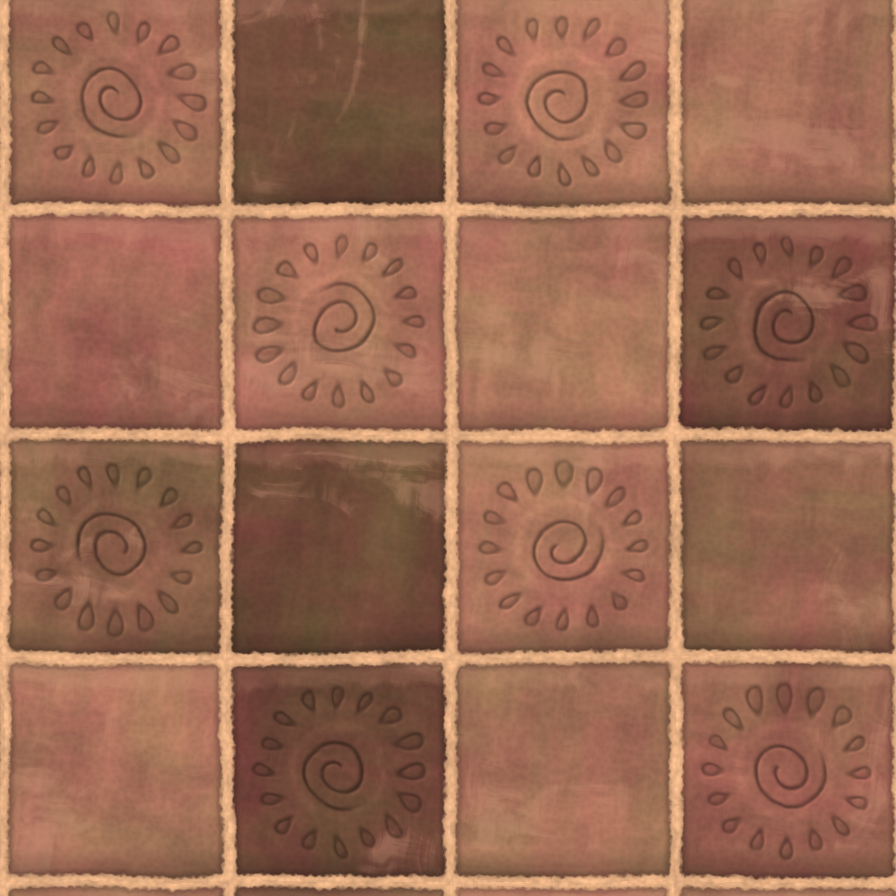
Write a Shadertoy shader that draws this pattern.

```glsl
// Hand-pressed terracotta tiles with spiral sun stamps and sandy grout.
const float TILES = 4.0;
const vec2 GRID_OFFSET = vec2(0.015, 0.06);
const float GROUT_HALF = 0.028;
const float CORNER = 0.02;
const float PETALS = 16.0;
const float PETAL_RADIUS = 0.335;
const float SPIRAL_RADIUS = 0.172;
const float SPIRAL_TURNS = 1.9;
const float GROOVE = 0.0095;
const vec2 LIGHT = vec2(-0.7, 0.7);
const vec3 UMBER = vec3(0.42, 0.29, 0.215);
const vec3 TERRACOTTA = vec3(0.685, 0.477, 0.37);
const vec3 ROSE_SHIFT = vec3(0.015, -0.028, 0.004);
const vec3 SCUFF = vec3(0.77, 0.56, 0.45);
const vec3 GROUT = vec3(0.89, 0.68, 0.51);
const float TAU = 6.2831853;

// Per-tile firing tone, rosiness and stamp quarter turns, rows from the bottom.
const mat4 TONE = mat4(0.88, 0.03, 0.78, 0.6,  0.42, 0.0, 0.85, 0.5,
                       0.78, 0.88, 0.92, 0.2,  0.8, 0.1, 0.95, 0.88);
const mat4 ROSE = mat4(0.4, 0.6, 0.1, 0.9,  0.0, 0.1, 0.3, 0.1,
                       1.0, 0.6, 0.2, 0.7,  0.4, 0.0, 0.4, 0.3);
const mat4 TURNS = mat4(0, 0, 0, 1,  3, 0, 1, 0,  0, 2, 0, 0,  0, 0, 0, 0);

mat2 rotate(float a) {
    float c = cos(a), s = sin(a);
    return mat2(c, s, -s, c);
}

vec2 hash2(vec2 p) {
    return fract(sin(vec2(dot(p, vec2(127.1, 311.7)), dot(p, vec2(269.5, 183.3)))) * 43758.5);
}

// Layered, warped sines, roughly -0.8 to 0.8.
float clouds(vec2 p) {
    float sum = 0.0, amp = 0.5;
    for (int i = 0; i < 5; i++) {
        p = rotate(0.9) * p;
        p += 0.8 * sin(p.yx * 1.3 + float(i));
        sum += amp * sin(p.x) * cos(p.y);
        p *= 1.8;
        amp *= 0.6;
    }
    return sum;
}

// Cellular noise: distance to the nearest scattered grain.
float grains(vec2 p) {
    vec2 cell = floor(p);
    float nearest = 2.0;
    for (int y = -1; y <= 1; y++)
    for (int x = -1; x <= 1; x++) {
        vec2 c = cell + vec2(x, y);
        nearest = min(nearest, length(c + hash2(c) - p));
    }
    return nearest;
}

float ridge(float d, float width) {
    return exp(-d * d / (width * width));
}

// Depth of the stamped sun: a curled groove inside a ring of petals.
float sunDepth(vec2 q, float seed) {
    q += 0.006 * sin(q.yx * 23.0 + seed);
    float r = length(q), angle = atan(q.y, q.x);
    float depth = -0.2 * ridge(r - 0.205, 0.022);

    float turn = fract(angle / TAU + 0.1);
    for (int k = 0; k < 2; k++) {
        float t = turn + float(k);
        float span = smoothstep(0.2, 0.32, t) * smoothstep(SPIRAL_TURNS + 0.06, SPIRAL_TURNS - 0.06, t);
        float curve = SPIRAL_RADIUS * pow(t / SPIRAL_TURNS, 0.8);
        depth += span * ridge(r - curve, GROOVE);
    }

    float sector = TAU / PETALS;
    float id = round(angle / sector);
    vec2 jitter = hash2(vec2(mod(id, PETALS), seed)) - 0.5;
    float big = smoothstep(0.4, 1.0, cos(id * sector));
    vec2 v = rotate(-id * sector) * q - vec2(PETAL_RADIUS + 0.02 * jitter.x, 0.0);
    v = rotate(0.5 * jitter.y) * v;
    vec2 size = mix(vec2(0.042, 0.023), vec2(0.056, 0.031), big);
    size.y *= 1.0 + 0.35 * clamp(v.x / size.x, -1.0, 1.0);
    float d = (length(v / size) - 1.0) * size.y;
    return depth + 0.25 * smoothstep(0.01, -0.01, d) + 0.65 * ridge(d, 0.8 * GROOVE);
}

void mainImage(out vec4 fragColor, in vec2 fragCoord) {
    vec2 p = fragCoord / iResolution.y * TILES - GRID_OFFSET;
    float pixel = TILES / iResolution.y;
    float grain = grains(p * 32.0);
    p += 0.014 * vec2(clouds(p * 3.0), clouds(p * 3.0 + 9.0));
    vec2 cell = floor(p), local = p - cell - 0.5;
    vec2 tile = mod(cell, 4.0);
    int row = int(tile.y), col = int(tile.x);
    float seed = tile.x + 4.0 * tile.y;

    // Mottled clay
    vec2 clayPos = p + tile * 7.3;
    float broad = clouds(clayPos * 3.5), fine = clouds(clayPos * 17.0 + 4.0);
    vec3 clay = mix(UMBER, TERRACOTTA, TONE[row][col]);
    clay += ROSE_SHIFT * (ROSE[row][col] + 1.2 * clouds(clayPos * 5.0 + 20.0));
    clay *= 1.0 + 0.13 * broad + 0.07 * fine + 0.08 * (grain - 0.45);
    float scuff = smoothstep(0.3, 0.75, clouds(clayPos * 4.0 + 31.0) + 0.25 * fine);
    clay = mix(clay, SCUFF, 0.4 * scuff);

    // Pressed sun on alternating tiles
    if ((row + col) % 2 == 1) {
        mat2 spin = rotate(-TURNS[row][col] * TAU / 4.0);
        vec2 q = local + vec2(0.0, 0.005);
        float depth = sunDepth(spin * q, seed);
        float relief = sunDepth(spin * (q + LIGHT * 0.011), seed)
                     - sunDepth(spin * (q - LIGHT * 0.011), seed);
        clay *= 1.0 + (0.14 * relief - 0.36 * depth) * (0.9 + 0.3 * fine);
    }

    // Worn upper lip and shaded lower and side edges
    float lip = smoothstep(0.35, 0.4, local.y + 0.03 * fine);
    clay = mix(clay, SCUFF, 0.3 * lip * (0.8 + 0.5 * broad));
    clay *= 1.0 - 0.16 * smoothstep(0.34, 0.45, -local.y + 0.03 * fine);
    vec2 side = abs(local) - (0.5 - GROUT_HALF - CORNER);
    float edge = length(max(side, 0.0)) + min(max(side.x, side.y), 0.0) - CORNER;
    edge += 0.016 * (grain - 0.45) + 0.006 * fine;
    clay *= 1.0 - 0.22 * smoothstep(-0.035, 0.0, edge);

    // Sandy joints
    vec3 sand = GROUT * (1.0 + 0.16 * (0.45 - grain) + 0.09 * fine);
    sand *= 0.9 + 0.12 * smoothstep(0.0, 0.02, edge);
    float blend = max(pixel, 0.009);
    fragColor = vec4(mix(clay, sand, smoothstep(-blend, blend, edge)), 1.0);
}
```
